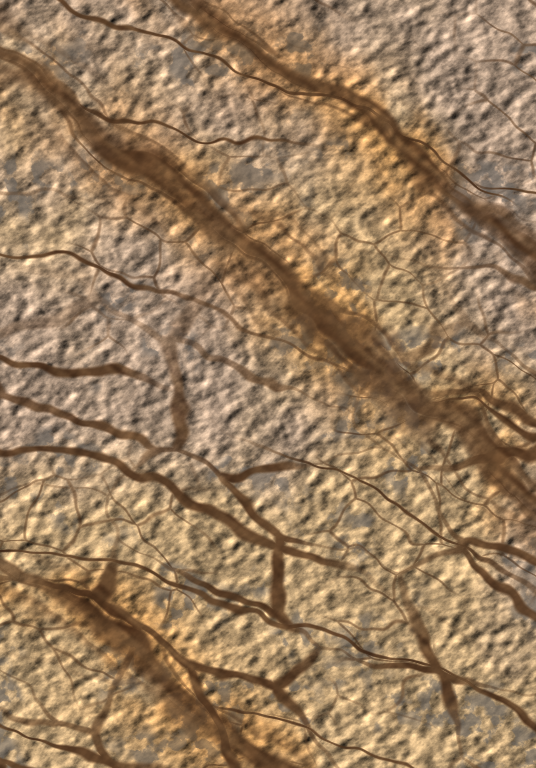
A Shadertoy shader for this texture:

```glsl
float hash(vec2 p) {
    vec3 q = fract(vec3(p.xyx) * 0.1031);
    q += dot(q, q.yzx + 33.33);
    return fract((q.x + q.y) * q.z);
}

float noise(vec2 p) {
    vec2 i = floor(p), f = fract(p);
    f = f * f * (3.0 - 2.0 * f);
    return mix(mix(hash(i), hash(i + vec2(1, 0)), f.x),
               mix(hash(i + vec2(0, 1)), hash(i + vec2(1, 1)), f.x), f.y);
}

mat2 rotation(float a) {
    return mat2(cos(a), -sin(a), sin(a), cos(a));
}

float fbm(vec2 p) {
    float sum = 0.0, amp = 0.53;
    for (int i = 0; i < 4; i++) {
        sum += amp * noise(p);
        p = rotation(0.6) * p * 2.03 + 17.3;
        amp *= 0.5;
    }
    return sum;
}

// Distance to the nearest cell border, in cell units
float cellBorder(vec2 p) {
    vec2 cell = floor(p), nearest = vec2(9.0);
    float border = 9.0;
    for (int pass = 0; pass < 2; pass++) {
        for (int k = 0; k < 25; k++) {
            vec2 c = cell + vec2(k % 5, k / 5) - 2.0;
            vec2 r = c + 0.1 + 0.8 * vec2(hash(c), hash(c + 57.0)) - p;
            if (pass == 0) {
                if (dot(r, r) < dot(nearest, nearest)) nearest = r;
            } else if (distance(r, nearest) > 0.001) {
                border = min(border, dot(0.5 * (r + nearest), normalize(r - nearest)));
            }
        }
    }
    return border;
}

float vein(float d, float width) {
    return 1.0 - smoothstep(width * 0.5, width + 0.0025, abs(d));
}

void mainImage(out vec4 fragColor, in vec2 fragCoord) {
    vec2 p = fragCoord / iResolution.y;
    vec2 warped = p + 0.09 * (vec2(fbm(p * 6.0), fbm(p * 6.0 + 31.0)) - 0.5)
                    + 0.006 * (vec2(noise(p * 45.0), noise(p * 45.0 + 9.0)) - 0.5);

    // Rough stone: slanted grains lit from the upper left
    vec2 g = rotation(0.6) * (p + 0.02 * (warped - p)) * vec2(60.0, 60.0);
    g.y *= 1.6;
    float grain = fbm(g);
    float slope = grain - fbm(g + vec2(-0.25, 0.6));
    float warmth = smoothstep(0.3, 0.7, fbm(p * 4.0 + 3.0) + 0.45 * (0.5 - p.y));
    vec3 stone = mix(vec3(0.64, 0.55, 0.47), vec3(0.69, 0.58, 0.43), warmth);
    stone *= 1.0 + 0.75 * (grain - 0.5) + 1.0 * slope + 0.35 * (fbm(p * 22.0) - 0.5);

    // Blue-grey mineral specks
    float specks = smoothstep(0.5, 0.68, fbm(p * 13.0 + 5.0)) * smoothstep(0.45, 0.62, fbm(p * 65.0));
    stone = mix(stone, vec3(0.41, 0.39, 0.37), 0.65 * specks);

    // Wide fibrous diagonal bands with ochre flanks
    float dark = 0.0, ochre = 0.0, strands = 0.0;
    float along = dot(warped, vec2(0.78, -0.62));
    for (int i = 0; i < 3; i++) {
        float n = float(i);
        float d = 0.78 * (warped.y + 0.8 * warped.x - 1.22 + 0.115 * n + 0.175 * n * n);
        float width = 0.006 + 0.018 * noise(vec2(along * 7.0, n * 9.0)) + (i == 1 ? 0.005 : 0.0);
        float fiber = noise(vec2(along * 11.0, d * 110.0 + n * 40.0));
        float ridge = 1.0 - abs(2.0 * noise(vec2(along * 8.0 + 4.0, d * 65.0 + n * 20.0)) - 1.0);
        float reach = i == 1 ? 0.048 : 0.03;
        float halo = exp(-d * d / (reach * reach));
        dark = max(dark, vein(d, width) * (0.6 + 0.4 * fiber));
        strands = max(strands, halo * smoothstep(0.62, 0.95, ridge));
        ochre = max(ochre, exp(-d * d / 0.005) * smoothstep(0.4, 0.65, fbm(p * 9.0 + n)));
    }
    dark = max(dark, 0.85 * strands);
    stone = mix(stone, stone * vec3(1.04, 0.88, 0.66), 0.75 * ochre);

    // Long shallow veins sweeping down to the right
    for (int i = 0; i < 10; i++) {
        float n = float(i), r = hash(vec2(n, 4.0));
        float x = warped.x;
        float start = 0.05 + 0.12 * n + 0.06 * (r - 0.5);
        float d = warped.y - start + (0.1 + 0.16 * r) * x + 0.35 * hash(vec2(n, 8.0)) * x * x;
        float swell = noise(vec2(x * 7.0, n * 5.0));
        float width = (0.001 + 0.007 * swell * swell) * mix(1.15, 0.55, p.y);
        float shown = smoothstep(0.12, 0.4, noise(vec2(x * 4.0, n * 7.0 + 3.0)));
        dark = max(dark, 0.95 * shown * vein(d, width));
    }

    // Lozenge cracks, heavier toward the bottom, then hairlines
    vec2 lozenge = rotation(-0.45) * warped * vec2(1.0);
    float low = 1.0 - smoothstep(0.4, 0.72, p.y);
    float open = smoothstep(0.35, 0.75, noise(p * 9.0 + 2.0));
    float crack = cellBorder(lozenge * vec2(4.5, 8.5)) / 7.0;
    dark = max(dark, vein(crack, 0.0008 + 0.006 * open) * low * (0.35 + 0.6 * open));
    float hairline = cellBorder(lozenge * vec2(11.0, 17.0) + 20.0) / 14.0;
    dark = max(dark, 0.6 * vein(hairline, 0.0006) * smoothstep(0.42, 0.65, fbm(p * 6.0 + 13.0)));

    // Brown vein filling
    float streak = noise(vec2(along * 25.0, dot(p, vec2(0.62, 0.78)) * 140.0));
    vec3 brown = mix(vec3(0.27, 0.17, 0.10), vec3(0.43, 0.31, 0.20), streak);
    brown *= 0.9 + 0.4 * (grain - 0.3);
    fragColor = vec4(mix(stone, brown, dark), 1.0);
}
```
